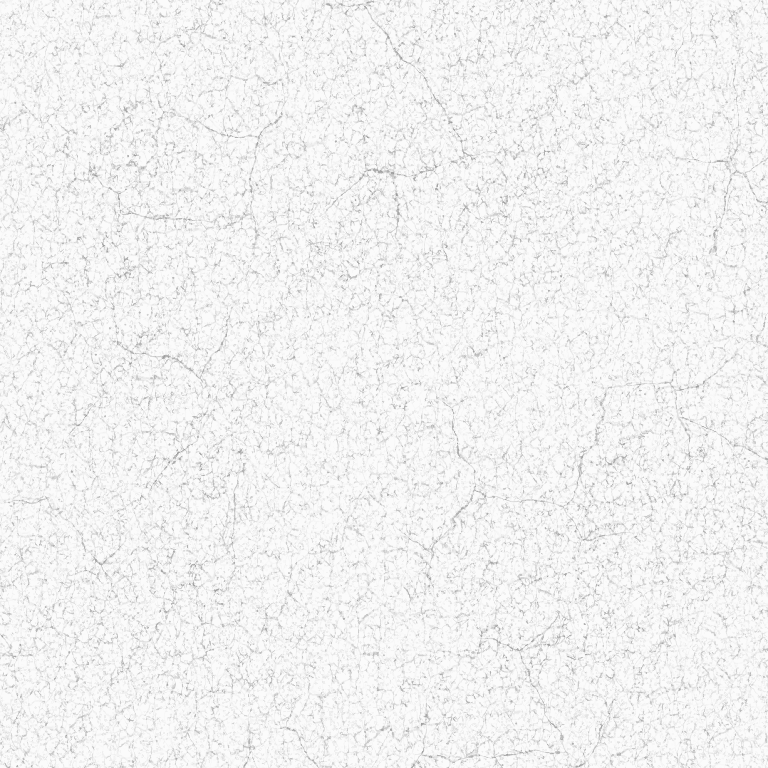
A Shadertoy shader for this texture:

```glsl
// White weathered plaster with thin broken cracks, faint crazing and fine grit.

vec2 hash2(vec2 cell) {
    vec2 k = vec2(dot(cell, vec2(127.1, 311.7)), dot(cell, vec2(269.5, 183.3)));
    return fract(sin(k) * 43758.55);
}

// Layered sines, roughly -1 to 1
float waves(vec2 p) {
    float sum = 0.0, amplitude = 0.5;
    for (int i = 0; i < 5; i++) {
        p = mat2(0.8, 0.6, -0.6, 0.8) * p * 1.9 + 1.7;
        sum += amplitude * sin(p.x + 1.3 * sin(p.y));
        amplitude *= 0.55;
    }
    return sum;
}

// Cellular noise: x = distance to nearest seed, y = distance to cell border, z = cell id
vec3 cellular(vec2 p) {
    vec2 base = floor(p), nearest = vec2(8.0), second = vec2(9.0);
    float id = 0.0;
    for (int y = -1; y <= 1; y++)
    for (int x = -1; x <= 1; x++) {
        vec2 cell = base + vec2(x, y);
        vec2 seed = hash2(cell);
        vec2 toSeed = cell + seed - p;
        float d = dot(toSeed, toSeed);
        if (d < dot(nearest, nearest)) {
            second = nearest;
            nearest = toSeed;
            id = fract(seed.x * 7.0 + seed.y * 13.0);
        } else if (d < dot(second, second)) {
            second = toSeed;
        }
    }
    float border = dot(0.5 * (nearest + second), normalize(second - nearest));
    return vec3(length(nearest), border, id);
}

// Thin line along the cell borders, half width in canvas units
float cracks(vec2 p, vec2 scale, float width) {
    float d = cellular(p * scale).y / (0.5 * (scale.x + scale.y));
    return 1.0 - smoothstep(0.15 * width, width, d);
}

// Leaves only scattered stretches of a line
float gaps(vec2 p, float low, float high) {
    return smoothstep(low, high, waves(p));
}

void mainImage(out vec4 fragColor, in vec2 fragCoord) {
    vec2 uv = fragCoord / iResolution.y;

    // Jagged wander of the lines, a slower drift for long ones, and worn areas
    vec2 jag = 0.004 * vec2(waves(uv * 60.0), waves(uv * 60.0 + 9.0));
    vec2 drift = 0.016 * vec2(waves(uv * 9.0 + 5.0), waves(uv * 9.0 + 31.0));
    float worn = smoothstep(-0.5, 0.8, waves(uv * 5.0 + 2.3));
    float scuffed = smoothstep(0.2, 0.9, waves(uv * 8.0 + 14.0));

    // Grit: a random value per tiny cell, which also crumbles the lines
    vec3 grit = cellular(uv * 310.0 + 40.0);
    float crumble = mix(0.35, 1.6, grit.z * grit.z);

    // Long thin fissures
    float lines = 0.3 * cracks(uv + 0.7 * jag + drift, vec2(7.0, 6.0), 0.0016)
        * gaps(uv * 6.0 + 4.0, -0.1, 0.4);

    // Upright plaster cracks
    lines += 0.15 * cracks(uv + 0.8 * jag + 3.1, vec2(40.0, 20.0), 0.0016)
        * (0.3 + 0.7 * gaps(uv * 30.0 + 7.0, -0.2, 0.5));

    // Faint crazing
    lines += (0.12 + 0.06 * worn) * cracks(uv + 0.8 * jag + 5.7, vec2(84.0, 60.0), 0.0016)
        * (0.25 + 0.75 * gaps(uv * 55.0 + 2.0, -0.2, 0.5));

    // Short dark flecks, denser where scuffed
    lines += (0.15 + 0.07 * worn + 0.18 * scuffed) * cracks(uv + 0.5 * jag + 8.3, vec2(130.0, 115.0), 0.0015)
        * gaps(uv * 85.0 + 11.0, 0.35 - 0.25 * scuffed, 0.7);

    // Rare small pits
    vec3 pit = cellular(uv * 180.0 + 21.0);
    lines += 0.28 * (1.0 - smoothstep(0.1, 0.35, pit.x)) * step(0.988 - 0.012 * worn, pit.z);

    // Pale grain between the lines
    float grain = smoothstep(0.5, 0.9, grit.z) * smoothstep(0.0, 0.2, grit.y);
    float shade = lines * crumble + grain * (0.055 + 0.02 * worn);

    // Soft limit keeps the darkest spots grey
    shade = 0.45 * (1.0 - exp(-shade / 0.45));
    fragColor = vec4(vec3(0.984 - shade), 1.0);
}
```
